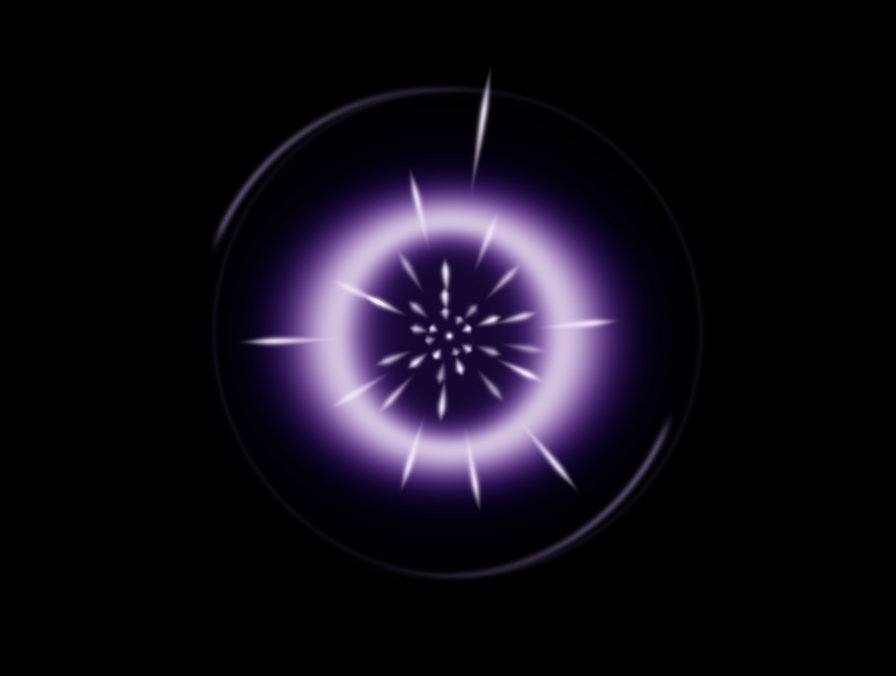
Write a WebGL 2 fragment shader that draws this background.

```glsl
#version 300 es
precision highp float;
// A glowing violet ring with a burst of light streaks and two thin outer arcs.

uniform vec2 u_resolution;
out vec4 outColor;

const float TAU = 6.2831853;
const vec3 STREAK_COLOR = vec3(0.96, 0.91, 1.0);
const vec3 ARC_COLOR = vec3(0.31, 0.26, 0.37);
const vec3 RIM_COLOR = vec3(0.05, 0.035, 0.065);

float bell(float x, float width) {
    float t = x / width;
    return exp(-t * t);
}

// Black through violet to pale lilac
vec3 violetRamp(float energy) {
    return pow(clamp(energy, 0.0, 1.0), 1.0) * vec3(0.0, 0.0, 1.0)
         + vec3(pow(energy, 1.5), pow(energy, 2.2), 0.0);
}

// Soft ring, wider at the sides, with a dim violet core
float ringEnergy(vec2 p, float radius) {
    float r = length(p);
    float d = r - radius;
    float sideways = (p.x * p.x - p.y * p.y) / (r * r + 1e-5);
    float stretch = 1.0 + 0.2 * sideways;
    float inner = 0.19 + 0.69 * bell(d, 0.043 * stretch);
    float outer = 0.81 * bell(d, 0.066 * stretch) + 0.07 * bell(d, 0.14);
    return d < 0.0 ? inner : outer;
}

// Tapered radial streak between two distances from the center
float streak(vec2 p, float angle, float start, float end, float width) {
    vec2 axis = vec2(cos(angle), sin(angle));
    float along = (dot(p, axis) - start) / (end - start);
    float across = dot(p, vec2(-axis.y, axis.x));
    float body = smoothstep(0.0, 0.65, along) * (1.0 - smoothstep(0.65, 1.0, along));
    return body * bell(across, width * (0.4 + 0.6 * body));
}

// Three nested tiers of short sparks
float sparks(vec2 p) {
    float light = 0.0;
    for (int tier = 0; tier < 3; tier++) {
        float k = float(tier);
        float count = 10.0 - k;
        float reach = 0.15 * pow(0.53, k);
        for (int i = 0; i < 10 - tier; i++) {
            float n = float(i);
            float angle = 0.26 + TAU * n / count + 0.12 * sin(n * 4.1 + k);
            float end = reach * (0.93 + 0.14 * sin(n * 2.3 + k * 1.7));
            float glow = 0.8 + 0.2 * sin(n * 3.7 + k);
            light += glow * streak(p, angle, end * 0.45, end, 0.0055);
        }
    }
    return light;
}

// Long rays, spaced and sized by a three-step rhythm
float rays(vec2 p) {
    float light = 0.0;
    for (int i = 0; i < 11; i++) {
        float n = float(i);
        float sway = mix(0.314, 0.087, step(3.5, n));
        float angle = TAU * n / 11.0 + 0.33 + sway * cos(TAU * (n - 1.0) / 3.0 - 0.35);
        float end = 0.257 + 0.069 * cos(TAU * (n - 2.0) / 3.0 - 0.52);
        end += 0.093 * bell(n - 2.0, 0.5);
        end -= 0.048 * step(5.5, n) * cos(0.5 * TAU * n);
        float glow = smoothstep(0.12, 0.24, end) * 0.45 + 0.45;
        light += glow * streak(p, angle, end * 0.48, end, 0.0055);
    }
    return light;
}

// Opposed arcs, each with a bright tapering end
float arcs(vec2 p, float radius) {
    float turn = mod(atan(p.y, p.x), 0.5 * TAU);
    float fade = smoothstep(1.15, 2.55, turn) * (1.0 - smoothstep(2.65, 2.83, turn));
    return fade * bell(length(p) - radius, 0.0055);
}

void main() {
    vec2 p = (gl_FragCoord.xy - 0.5 * u_resolution) / u_resolution.y;
    vec2 center = p - vec2(0.002, 0.003);

    // Ring and its halo
    vec3 color = violetRamp(ringEnergy(center, 0.169));

    // Thin outer circle and arcs
    color += RIM_COLOR * bell(length(p - vec2(0.014, 0.008)) - 0.36, 0.004);
    color += ARC_COLOR * arcs(p - vec2(-0.009, 0.008), 0.36);

    // Burst and central point
    float light = sparks(center) + rays(center) + bell(length(center), 0.005);
    color = mix(color, STREAK_COLOR, clamp(light, 0.0, 1.0));

    outColor = vec4(color, 1.0);
}
```
